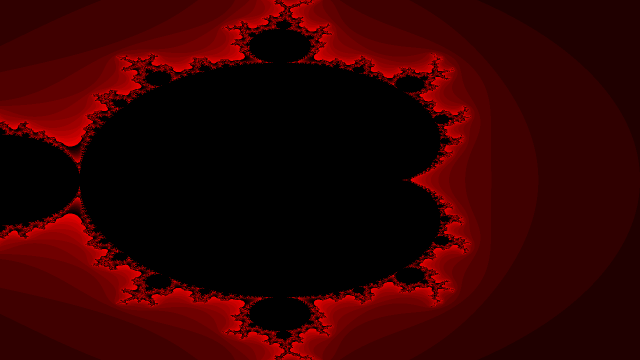
Write a WebGL 2 fragment shader that draws this background.

```glsl
#version 300 es
precision highp float;
// Escape-time fractal of z -> z*z + c, stretched to fill the canvas.
// The step at which z escapes picks a red band; the ramp wraps around,
// so the fine fringe flickers between bright red and black.

uniform vec2 u_resolution;
out vec4 fragColor;

const vec2 VIEW_CENTER = vec2(0.0, 0.0);
const vec2 VIEW_HALF_SIZE = vec2(1.0, 1.0);
const int MAX_STEPS = 100;
const float ESCAPE_RADIUS = 2.0;
const int BANDS = 16;                        // steps before the ramp wraps
const vec3 RAMP_COLOR = vec3(1.0, 0.0, 0.0);
const vec3 INSIDE_COLOR = vec3(0.0);
const int AA = 2;                            // samples per pixel side

// Closed-form test for the main cardioid and the disc to its left.
bool insideMainBulbs(vec2 c) {
    float y2 = c.y * c.y;
    float x = c.x - 0.25;
    float q = x * x + y2;
    bool cardioid = q * (q + x) < 0.25 * y2;
    bool disc = dot(c + vec2(1.0, 0.0), c + vec2(1.0, 0.0)) < 0.0625;
    return cardioid || disc;
}

// Number of steps until the orbit escapes, or MAX_STEPS if it stays.
int escapeSteps(vec2 c) {
    if (insideMainBulbs(c)) return MAX_STEPS;
    vec2 z = vec2(0.0);
    for (int i = 0; i < MAX_STEPS; i++) {
        if (dot(z, z) > ESCAPE_RADIUS * ESCAPE_RADIUS) return i;
        z = vec2(z.x * z.x - z.y * z.y, 2.0 * z.x * z.y) + c;
    }
    return MAX_STEPS;
}

vec3 bandColor(int steps) {
    if (steps == MAX_STEPS) return INSIDE_COLOR;
    return RAMP_COLOR * float(steps % BANDS) / float(BANDS);
}

void main() {
    // Average a small grid of samples to smooth the edges.
    vec3 color = vec3(0.0);
    for (int j = 0; j < AA; j++) {
        for (int i = 0; i < AA; i++) {
            vec2 offset = (vec2(i, j) + 0.5) / float(AA) - 0.5;
            vec2 uv = (gl_FragCoord.xy + offset) / u_resolution;
            vec2 c = VIEW_CENTER + (2.0 * uv - 1.0) * VIEW_HALF_SIZE;
            color += bandColor(escapeSteps(c));
        }
    }
    fragColor = vec4(color / float(AA * AA), 1.0);
}
```
